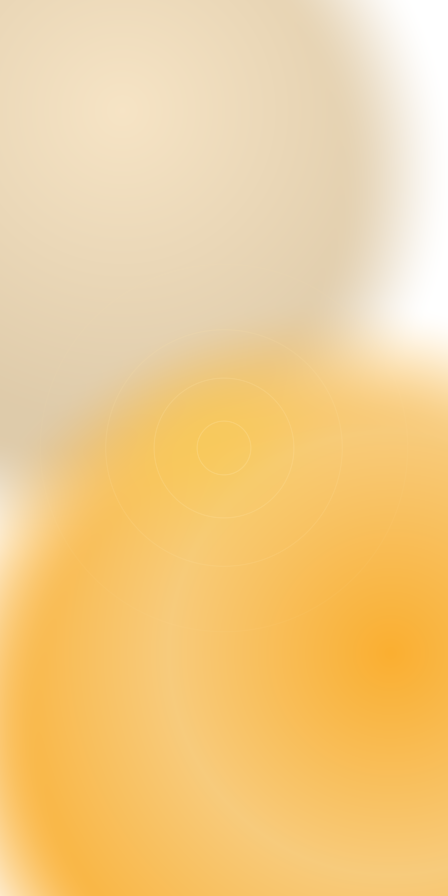
Reproduce this background procedurally as a WebGL 2 fragment shader.

```glsl
#version 300 es
precision highp float;

uniform vec2 u_resolution;
out vec4 fragColor;

// Canvas space: x runs 0..1, y runs 0..2, origin at the lower left.
const vec2 CANVAS = vec2(1.0, 2.0);
const vec3 PAPER = vec3(1.0);

// Sand disc
const vec2 SAND_CENTER = vec2(0.156, 1.61);
const float SAND_RADIUS = 0.73;
const float SAND_BLUR = 0.135;
const vec2 SAND_FOCUS = vec2(0.273, 1.753);
const float SAND_REACH = 0.70;
const vec3 SAND_LIGHT = vec3(0.965, 0.893, 0.772);
const vec3 SAND_DARK = vec3(0.872, 0.795, 0.665);

// Amber disc
const vec2 AMBER_CENTER = vec2(0.742, 0.398);
const float AMBER_RADIUS = 0.794;
const float AMBER_BLUR = 0.15;
const vec2 AMBER_FOCUS = vec2(0.872, 0.542);
const float AMBER_REACH = 0.99;
const vec3 AMBER_DEEP = vec3(0.98, 0.685, 0.19);
const vec3 AMBER_PALE = vec3(0.97, 0.795, 0.485);

// Yellow glow
const vec2 GLOW_CENTER = vec2(0.45, 1.04);
const float GLOW_SIZE = 0.22;
const float GLOW_STRENGTH = 0.65;
const vec3 GLOW_COLOR = vec3(0.97, 0.80, 0.33);

// Thin concentric rings
const vec2 RING_CENTER = vec2(0.5, 1.0);
const float RING_RADII[4] = float[4](0.06, 0.156, 0.264, 0.41);
const float RING_HALF_WIDTH = 0.0014;
const float RING_STRENGTH = 0.27;
const float RING_FADE = 0.5;
const vec3 RING_COLOR = vec3(1.0, 0.90, 0.66);

float softDisc(vec2 p, vec2 center, float radius, float blur) {
    return 1.0 - smoothstep(-blur, blur, distance(p, center) - radius);
}

vec3 sandColor(vec2 p) {
    float t = min(distance(p, SAND_FOCUS) / SAND_REACH, 1.0);
    return mix(SAND_LIGHT, SAND_DARK, t);
}

// Deep at the focus, pale halfway out, deep again at full reach.
vec3 amberColor(vec2 p) {
    float t = min(distance(p, AMBER_FOCUS) / AMBER_REACH, 1.0);
    return mix(AMBER_PALE, AMBER_DEEP, abs(2.0 * t - 1.0));
}

float ringMask(vec2 p, float pixel) {
    float r = distance(p, RING_CENTER);
    float mask = 0.0;
    for (int i = 0; i < 4; i++) {
        float edge = abs(r - RING_RADII[i]) - RING_HALF_WIDTH;
        float line = 1.0 - smoothstep(-0.5 * pixel, 0.5 * pixel, edge);
        mask += line * max(1.0 - RING_RADII[i] / RING_FADE, 0.0);
    }
    return mask * RING_STRENGTH;
}

void main() {
    vec2 p = gl_FragCoord.xy / u_resolution * CANVAS;
    float pixel = 1.0 / u_resolution.x;

    // Blurred discs, back to front
    float sand = softDisc(p, SAND_CENTER, SAND_RADIUS, SAND_BLUR);
    float amber = softDisc(p, AMBER_CENTER, AMBER_RADIUS, AMBER_BLUR);
    vec3 color = mix(PAPER, sandColor(p), sand);
    color = mix(color, amberColor(p), amber);

    // Glow inside the upper rim of the amber disc
    vec2 g = (p - GLOW_CENTER) / GLOW_SIZE;
    color = mix(color, GLOW_COLOR, GLOW_STRENGTH * exp(-dot(g, g)) * amber);

    color = mix(color, RING_COLOR, ringMask(p, pixel));
    fragColor = vec4(color, 1.0);
}
```
